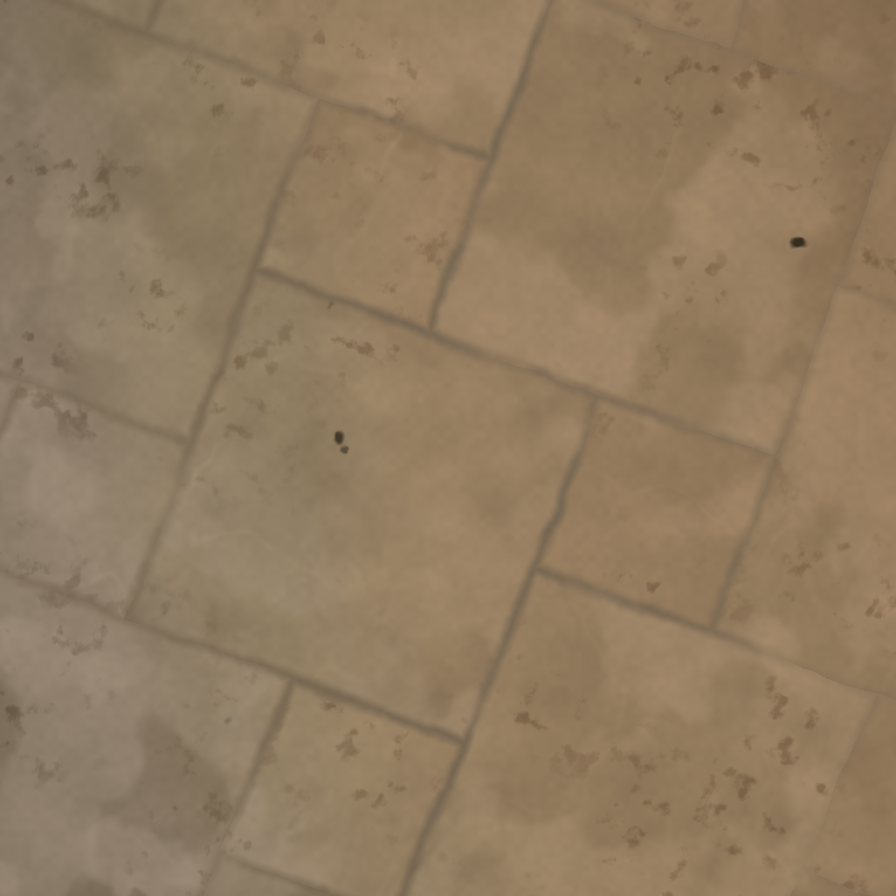
This texture is drawn by a three.js fragment shader. Its source:

```glsl
varying vec2 vUv;

const float LARGE = 0.411;              // side of the large slabs
const float SMALL = 0.207;              // side of the small slabs
const float TILT = 0.344;               // rotation of the paving, radians
const vec2 ORIGIN = vec2(0.354, 0.893); // corner of one small slab
const float LEAN = 0.06;                // sideways drift of the lowest rows
const float JOINT = 0.0052;             // half width of a joint
const float SOFT = 0.0065;              // softness of joint edges
const float WOBBLE = 0.012;             // unevenness of slab edges
const float PATCH_SCALE = 8.0;
const float STAIN_SCALE = 52.0;
const float GRAIN = 0.035;

const vec3 COOL_STONE = vec3(0.568, 0.504, 0.430);
const vec3 OLIVE_STONE = vec3(0.572, 0.502, 0.392);
const vec3 WARM_STONE = vec3(0.615, 0.515, 0.398);
const vec3 AMBER_STONE = vec3(0.588, 0.478, 0.358);
const vec3 SCUFF_COLOR = vec3(0.640, 0.570, 0.490);
const vec3 PATCH_TINT = vec3(0.875, 0.865, 0.84);
const vec3 STAIN_TINT = vec3(0.84, 0.81, 0.78);
const vec3 JOINT_COLOR = vec3(0.468, 0.405, 0.322);
const vec3 PIT_COLOR = vec3(0.17, 0.14, 0.10);

float hash(vec2 p) {
  return fract(sin(dot(p, vec2(127.1, 311.7))) * 43758.5453);
}

float noise(vec2 p) {
  vec2 i = floor(p), f = fract(p);
  f = f * f * (3.0 - 2.0 * f);
  return mix(mix(hash(i), hash(i + vec2(1.0, 0.0)), f.x),
             mix(hash(i + vec2(0.0, 1.0)), hash(i + 1.0), f.x), f.y);
}

float fbm(vec2 p) {
  float sum = 0.0, amp = 0.533;
  for (int i = 0; i < 4; i++) {
    sum += amp * noise(p);
    p = mat2(1.6, 1.2, -1.2, 1.6) * p + 7.3;
    amp *= 0.5;
  }
  return sum;
}

// Signed distance to a square given by its low corner and side
float squareDist(vec2 p, vec2 corner, float side) {
  vec2 q = abs(p - corner - 0.5 * side) - 0.5 * side;
  return length(max(q, 0.0)) + min(max(q.x, q.y), 0.0);
}

// Two-square paving: x = distance, yz = lattice cell, w = 1 for a small slab
vec4 paving(vec2 t) {
  vec2 stepA = vec2(LARGE, SMALL), stepB = vec2(-SMALL, LARGE);
  vec2 base = floor(vec2(dot(t, stepA), dot(t, stepB)) / dot(stepA, stepA));
  vec4 best = vec4(1.0, 0.0, 0.0, 0.0);
  for (int j = -1; j <= 1; j++) {
    for (int i = -1; i <= 1; i++) {
      vec2 cell = base + vec2(float(i), float(j));
      vec2 corner = cell.x * stepA + cell.y * stepB;
      float small = squareDist(t, corner, SMALL);
      float large = squareDist(t, corner + vec2(0.0, SMALL), LARGE);
      if (small < best.x) best = vec4(small, cell, 1.0);
      if (large < best.x) best = vec4(large, cell, 0.0);
    }
  }
  return best;
}

float pit(vec2 p, vec2 center, vec2 radius) {
  vec2 rough = 0.003 * vec2(noise(p * 180.0), noise(p * 180.0 + 40.0)) - 0.0015;
  return 1.0 - smoothstep(0.4, 1.3, length((p - center + rough) / radius));
}

void main() {
  vec2 p = vUv;

  // Tilted slab axes, x along the rows and y down the columns
  vec2 d = vec2(p.x - ORIGIN.x, ORIGIN.y - p.y);
  d.x += LEAN * max(0.0, 0.42 - p.y);
  float c = cos(TILT), s = sin(TILT);
  vec2 t = vec2(c * d.x + s * d.y, c * d.y - s * d.x);
  vec2 wobble = vec2(fbm(p * 20.0), fbm(p * 20.0 + 31.0)) - 0.5;
  vec4 slab = paving(t + WOBBLE * wobble);
  float isSmall = slab.w;
  float seed = hash(slab.yz + 17.0 * isSmall + 3.0);
  vec2 local = t + 20.0 * vec2(seed, hash(slab.zy + 9.0 + isSmall));

  // Broad colour drift from cool through olive to warm
  float drift = p.x + 0.2 * p.y + 0.3 * (fbm(p * 3.0) - 0.5);
  vec3 color = mix(COOL_STONE, OLIVE_STONE, smoothstep(0.08, 0.38, drift));
  color = mix(color, WARM_STONE, smoothstep(0.36, 0.66, drift));
  color = mix(color, AMBER_STONE, 0.75 * smoothstep(0.84, 1.20, drift));
  color = mix(color, AMBER_STONE, 0.4 * isSmall * smoothstep(0.25, 0.5, p.x));
  color *= 0.985 + 0.03 * seed;
  color *= 1.0 - 0.07 * smoothstep(0.35, 0.85, length(p - vec2(0.55, 0.40)));

  // Cloudy mineral patches, ragged, cut at slab edges and weakest mid canvas
  float cloud = fbm(local * PATCH_SCALE) + 0.12 * (fbm(local * 30.0) - 0.5);
  float patchAmount = mix(0.5, 0.95, hash(slab.yz + 5.0)) * (1.0 - 0.4 * isSmall);
  patchAmount *= mix(0.35, 1.0, smoothstep(0.12, 0.38, length(p - vec2(0.42, 0.46))));
  color *= mix(vec3(1.0), PATCH_TINT, patchAmount * smoothstep(0.45, 0.60, cloud));
  color *= 1.0 + 0.12 * (fbm(local * 17.0 + 4.0) - 0.5);

  // Pale scuffs toward the lower left
  float scuff = smoothstep(0.52, 0.68, fbm(local * 12.0 + 23.0));
  color = mix(color, SCUFF_COLOR, 0.4 * scuff * smoothstep(0.75, 0.35, p.x + p.y * 0.5));

  // Pale veins and scattered brown specks
  float vein = 1.0 - smoothstep(0.0, 0.025, abs(fbm(local * 5.0 + 11.0) - 0.5));
  color *= 1.0 + 0.035 * vein * noise(local * 9.0);
  float stain = smoothstep(0.58, 0.80, fbm(local * STAIN_SCALE));
  stain *= smoothstep(0.35, 0.85, noise(local * 10.0 + 2.0));
  color *= mix(vec3(1.0), STAIN_TINT, stain);

  // Worn joints, broken and uneven in width
  float halfWidth = JOINT * mix(0.5, 1.5, fbm(p * 30.0));
  float joint = 1.0 - smoothstep(halfWidth - SOFT, halfWidth + SOFT, -slab.x);
  float wear = mix(0.4, 1.0, smoothstep(0.25, 0.65, fbm(p * 9.0 + 5.0)));
  wear *= 1.0 - 0.6 * smoothstep(0.72, 0.92, p.x);
  wear *= mix(0.65, 1.0, smoothstep(0.25, 0.45, p.x + 0.3 * p.y));
  color = mix(color, JOINT_COLOR, joint * wear);

  // Open pits and fine grain
  float pits = pit(p, vec2(0.891, 0.729), vec2(0.010, 0.006));
  pits = max(pits, 0.85 * pit(p, vec2(0.378, 0.511), vec2(0.006, 0.008)));
  pits = max(pits, 0.6 * pit(p, vec2(0.384, 0.498), vec2(0.005)));
  color = mix(color, PIT_COLOR, 0.9 * pits);
  color *= 1.0 + GRAIN * (noise(p * 130.0) - 0.5);

  gl_FragColor = vec4(color, 1.0);
}
```
